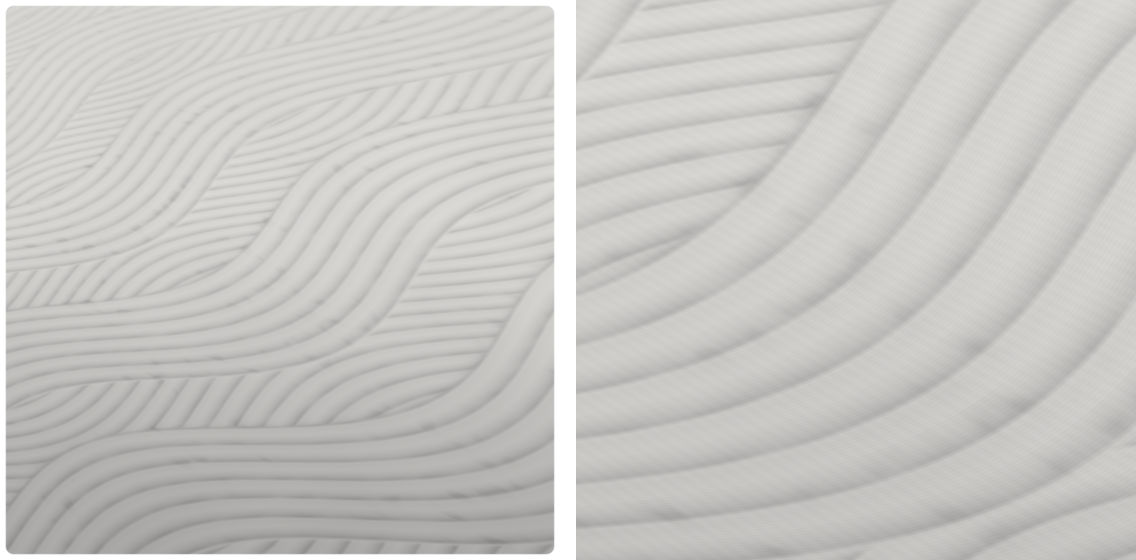
Left: the whole. Right: its middle third, enlarged.
Give the GLSL for this texture, as a WebGL 2 fragment shader.

```glsl
#version 300 es
precision highp float;
// Quilted pale fabric seen at a slant: S-shaped bands of stitched ribs with
// counter-waving ribs in the gaps between them. A homography maps the canvas to
// the cloth plane, where sine waves place the ribs and noise adds the puckers.

#define WAVE 0.20          // wave height, in band spacings
#define GAP 0.36           // share of each band spacing left to the gap
#define BAND_RIBS 6.0      // ribs in one band
#define GAP_RIBS 11.0      // gap ribs per band spacing
#define GROOVE_DARK 0.105  // depth of the shadow in a groove
#define GROOVE_LIGHT 0.035 // strength of the lit lip below a groove
#define PUCKER 0.055       // strength of the dents along the seams
#define WEAVE 0.010        // strength of the fine thread texture
#define MARGIN 0.0104      // white border
#define CORNER 0.014       // corner radius

uniform vec2 u_resolution;
out vec4 outColor;

const float TAU = 6.2831853;
const vec3 CLOTH_TINT = vec3(1.0, 0.993, 0.981);

// Columns: direction along the bands, direction across them, plane origin.
const mat3 PLANE_TO_CANVAS = mat3(
    0.834, 0.314, -0.154,
    -0.274, 0.320, 0.219,
    0.420, 0.235, 1.000);

vec2 gradientAt(vec2 cell) {
    vec3 p = fract(cell.xyx * vec3(0.1031, 0.1030, 0.0973));
    p += dot(p, p.yzx + 33.33);
    float angle = TAU * fract((p.x + p.y) * p.z);
    return vec2(cos(angle), sin(angle));
}

float gradientNoise(vec2 p) {
    vec2 i = floor(p), f = fract(p);
    vec2 s = f * f * f * (f * (f * 6.0 - 15.0) + 10.0);
    vec2 e = vec2(1.0, 0.0);
    float low = mix(dot(gradientAt(i), f), dot(gradientAt(i + e), f - e), s.x);
    float high = mix(dot(gradientAt(i + e.yx), f - e.yx),
                     dot(gradientAt(i + 1.0), f - 1.0), s.x);
    return mix(low, high, s.y);
}

// Tone around a seam at d = 0: shadow above it, lit lip below it.
float groove(float d, float soft, float wear) {
    float above = smoothstep(-soft, soft, d);
    float shadow = above * exp(-max(d, 0.0) / 0.15);
    float lip = (1.0 - above) * exp(min(d, 0.0) / 0.12);
    return GROOVE_LIGHT * lip - GROOVE_DARK * wear * shadow;
}

// Short dents that cross the lower side of a rib, in scattered patches.
float puckers(float along, float rib, float d) {
    float dents = gradientNoise(vec2(along * 42.0, rib * 0.9));
    float patches = smoothstep(-0.1, 0.3, gradientNoise(vec2(along * 5.0, rib * 0.4 + 7.0)));
    return -PUCKER * patches * smoothstep(0.05, 0.4, dents) * exp(-abs(d - 0.15) * 5.0);
}

float roundedBox(vec2 p, vec2 halfSize, float radius) {
    vec2 q = abs(p) - halfSize + radius;
    return length(max(q, 0.0)) + min(max(q.x, q.y), 0.0) - radius;
}

void main() {
    vec2 uv = gl_FragCoord.xy / u_resolution;
    vec3 h = inverse(PLANE_TO_CANVAS) * vec3(uv, 1.0);
    vec2 plane = h.xy / h.z;

    // Opposite waves for the bands and for the gap ribs.
    float wave = WAVE * sin(TAU * plane.x);
    float ribSize = (1.0 - GAP) / BAND_RIBS;
    float across = plane.y + wave;
    float counter = (plane.y - wave) * GAP_RIBS;

    // Focus softens toward the far left.
    float far = smoothstep(0.55, 1.1, uv.y - 0.12 * uv.x);
    float focus = mix(1.0, 0.42, far);
    float softBand = fwidth(across) / ribSize + 0.05 + 0.12 * far;
    float softGap = fwidth(counter) + 0.05 + 0.12 * far;

    // Seam distance in ribs: repeated in the bands, edges only in the gaps.
    float f = fract(across);
    float ribs = (f < 0.5 * GAP ? f : f - GAP) / ribSize;
    float bandD = f < GAP ? ribs : ribs - round(ribs);
    float gapD = counter - round(counter);
    float inGap = smoothstep(0.0, 0.2, min(f, GAP - f) / ribSize);

    // Uneven stitching along the seams.
    float wear = 0.9 + 0.7 * gradientNoise(plane * vec2(24.0, 19.0));
    float bandTone = groove(bandD, softBand, wear)
        + puckers(plane.x, across / ribSize, bandD);
    float gapTone = groove(gapD, softGap, wear)
        + 0.6 * puckers(plane.x, counter, gapD);
    float pillow = 0.016 * mix(cos(TAU * (bandD - 0.55)), cos(TAU * (gapD - 0.55)), inGap);
    float relief = mix(bandTone, bandTone + gapTone, inGap) + pillow;

    // Fine threads fade before they become too small to resolve.
    vec2 thread = vec2(across * 85.0 + plane.x * 60.0, across * 85.0 - plane.x * 60.0);
    vec2 blur = fwidth(thread);
    float weave = sin(TAU * thread.x) * sin(TAU * thread.y);
    weave *= WEAVE * focus * (1.0 - smoothstep(0.25, 0.5, max(blur.x, blur.y)));

    // Light falls off toward the near edge, more so on the left.
    float light = smoothstep(-0.12, 0.70, uv.y + 0.07 * (uv.x - 0.5));
    float tone = mix(0.64, 0.838, light) + relief * focus + weave;
    tone += 0.012 * gradientNoise(uv * 6.0);

    float edge = roundedBox(uv - 0.5, vec2(0.5 - MARGIN), CORNER);
    float aa = 1.0 / min(u_resolution.x, u_resolution.y);
    vec3 color = mix(CLOTH_TINT * tone, vec3(1.0), smoothstep(-aa, aa, edge));
    outColor = vec4(color, 1.0);
}
```
